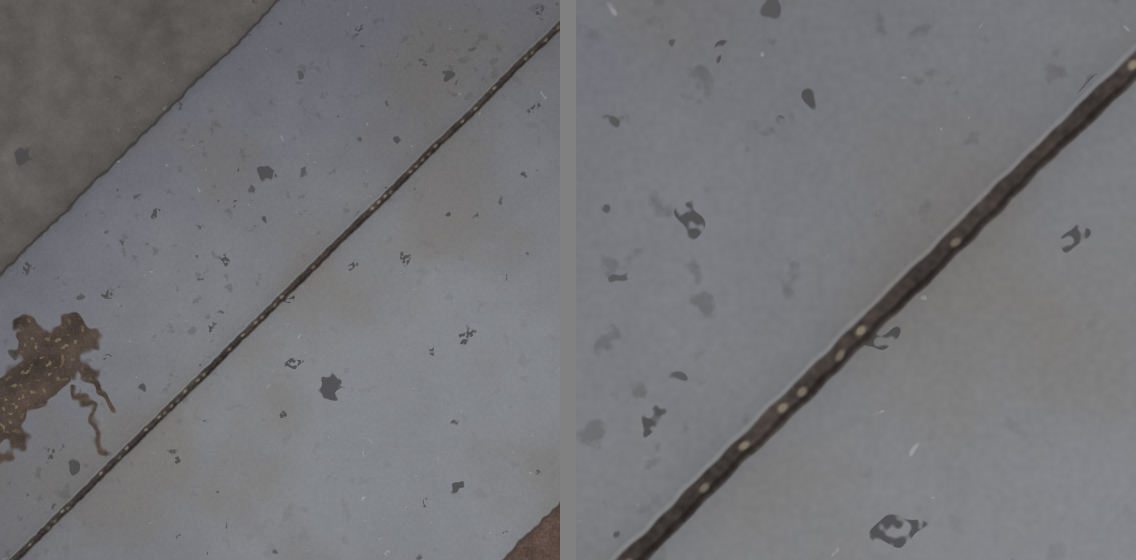
Left, the full canvas; right, a detail of the centre.
Reproduce this texture procedurally as a Shadertoy shader.

```glsl
#define PALE vec3(0.515, 0.525, 0.545)
#define SHADE vec3(0.405, 0.408, 0.437)
#define WARM vec3(0.475, 0.465, 0.455)
#define OLD_SLAB vec3(0.37, 0.355, 0.347)
#define DIRT vec3(0.27, 0.245, 0.235)
#define CHIP vec3(0.29, 0.285, 0.29)
#define FLECK vec3(0.56, 0.52, 0.44)
#define JOINT_SLOPE 0.98
#define JOINT_UPPER 0.364
#define JOINT_MAIN -0.018
#define JOINT_LOWER -0.629
#define JOINT_WIDTH 0.0062

vec2 hash2(vec2 p) {
    vec3 h = fract(p.xyx * vec3(0.1031, 0.1030, 0.0973));
    h += dot(h, h.yzx + 33.33);
    return fract((h.xx + h.yz) * h.zy);
}

// Gradient noise, roughly -0.7 to 0.7
float corner(vec2 cell, vec2 offset, vec2 f) {
    float a = 6.2832 * hash2(cell + offset).x;
    return dot(vec2(cos(a), sin(a)), f - offset);
}

float noise(vec2 p) {
    vec2 i = floor(p), f = p - i;
    vec2 u = f * f * f * (f * (f * 6.0 - 15.0) + 10.0);
    return mix(mix(corner(i, vec2(0, 0), f), corner(i, vec2(1, 0), f), u.x),
               mix(corner(i, vec2(0, 1), f), corner(i, vec2(1, 1), f), u.x), u.y);
}

float fbm(vec2 p) {
    float sum = 0.0, amp = 0.6;
    for (int i = 0; i < 5; i++) {
        sum += amp * noise(p);
        p = mat2(1.6, 1.2, -1.2, 1.6) * p + 17.3;
        amp *= 0.5;
    }
    return sum;
}

float capsule(vec2 p, vec2 a, vec2 b, float r) {
    vec2 ab = b - a;
    return length(p - a - ab * clamp(dot(p - a, ab) / dot(ab, ab), 0.0, 1.0)) - r;
}

float fill(float d, float soft) {
    return 1.0 - smoothstep(-soft, soft, d);
}

// Ragged chips, one at most per cell, turned and stretched at random
float chips(vec2 p, float cells, float odds, float size, float soft) {
    float cover = 0.0;
    vec2 ragged = vec2(noise(p * 65.0), noise(p * 65.0 + 40.0)) * 0.011;
    float pores = smoothstep(-0.25, 0.1, noise(p * 150.0));
    for (int k = 0; k < 9; k++) {
        vec2 cell = floor(p * cells) + vec2(k % 3, k / 3) - 1.0;
        vec2 place = hash2(cell + cells), kind = hash2(cell + 71.0 + cells);
        vec2 q = p - (cell + 0.15 + 0.7 * place) / cells + ragged;
        float a = 0.3 + 1.2 * place.y;
        q = mat2(cos(a), -sin(a), sin(a), cos(a)) * q;
        q.y *= 1.0 + 1.3 * place.x;
        float r = size * mix(0.3, 1.0, kind.y * kind.y);
        float worn = mix(1.0, pores, step(0.35, place.x));
        cover = max(cover, step(kind.x, odds) * worn * fill(length(q) - r, soft));
    }
    return cover;
}

void mainImage(out vec4 fragColor, in vec2 fragCoord) {
    vec2 p = fragCoord / iResolution.xy;
    float soft = 1.0 / iResolution.y + 0.0006;

    // Axes across and along the diagonal joints
    float scale = inversesqrt(1.0 + JOINT_SLOPE * JOINT_SLOPE);
    float across = (p.y - JOINT_SLOPE * p.x) * scale;
    float along = (p.x + JOINT_SLOPE * p.y) * scale;
    float wobble = 0.004 * noise(vec2(along * 9.0, 2.0)) + 0.0025 * noise(p * 60.0);
    float upper = across - JOINT_UPPER + wobble * 1.5;
    float main = across - JOINT_MAIN + wobble * 0.6;
    float lower = across - JOINT_LOWER + wobble * 2.0;

    // Slab tone: soft light, warm blotches, fine grain
    float cloud = fbm(p * 5.0), mottle = fbm(p * 19.0 + 8.0);
    float grain = noise(p * 210.0) + 0.6 * noise(p * 95.0);
    float light = 1.0 - smoothstep(0.12, 0.88, length((p - vec2(0.7, 0.24)) * vec2(0.8, 1.0)));
    light -= 0.12 * smoothstep(-0.01, 0.01, main);
    vec3 col = mix(SHADE, PALE, clamp(light + 0.3 * cloud + 0.22 * mottle, 0.0, 1.0));
    float warmth = smoothstep(-0.05, 0.4, fbm(p * 3.2 + 31.0) + 0.15 * mottle);
    warmth += 0.45 * exp(-12.0 * abs(main));
    col = mix(col, WARM * (0.86 + 0.16 * light), 0.75 * clamp(warmth, 0.0, 1.0));

    // Darker old slab beyond the upper joint
    float oldSlab = smoothstep(-soft, soft, upper);
    vec3 oldTone = OLD_SLAB * (1.0 + 0.16 * cloud + 0.2 * mottle);
    col = mix(col, oldTone, oldSlab);
    col += 0.017 * grain;

    // Chips and scuffs, densest on the middle slab
    float middle = smoothstep(-0.06, 0.06, main) * (1.0 - oldSlab);
    float density = mix(0.22, 0.5, middle) * (1.0 - 0.75 * oldSlab);
    float marks = chips(p, 9.0, density, 0.023, soft);
    marks = max(marks, 0.8 * chips(p + 0.37, 20.0, density * 0.55, 0.009, soft));
    float scuffs = smoothstep(0.22, 0.42, fbm(p * 38.0) + 0.35 * cloud) * (0.25 + 0.5 * middle);
    col = mix(col, CHIP, max(0.85 * marks, 0.4 * scuffs));
    float specks = chips(p + 0.71, 34.0, 0.12, 0.0028, soft);
    col = mix(col, col + 0.1, specks);

    // Muddy stain with trailing runs
    vec2 q = p + 0.04 * vec2(noise(p * 17.0), noise(p * 17.0 + 50.0))
               + 0.012 * vec2(noise(p * 52.0), noise(p * 52.0 + 50.0));
    float stain = capsule(q, vec2(-0.04, 0.2), vec2(0.08, 0.36), 0.047);
    stain = min(stain, capsule(q, vec2(0.07, 0.38), vec2(0.13, 0.385), 0.045));
    stain = min(stain, capsule(q, vec2(0.04, 0.42), vec2(0.06, 0.41), 0.02));
    stain = min(stain, capsule(q, vec2(0.15, 0.36), vec2(0.2, 0.285), 0.009));
    stain = min(stain, capsule(q, vec2(0.13, 0.32), vec2(0.195, 0.19), 0.005));
    float mud = fill(stain, soft * 1.5);
    vec3 mudTone = DIRT * vec3(1.08, 1.0, 0.93) * (1.0 + 0.5 * mottle + 0.12 * grain);
    float litter = smoothstep(0.2, 0.42, noise(p * 85.0) + 0.3 * noise(p * 170.0));
    litter *= smoothstep(0.01, -0.035, stain);
    mudTone = mix(mudTone, FLECK * vec3(0.92, 0.9, 0.75), 0.7 * litter);
    col = mix(col, mudTone, 0.93 * mud);

    // Dirt past the lower joint
    vec3 soil = DIRT * vec3(1.28, 1.15, 1.1) * (1.0 + 0.4 * mottle + 0.18 * grain);
    col = mix(col, soil, fill(lower, soft * 2.0));

    // Joints: grime halo, pale lip, dark filling
    col *= 1.0 - 0.13 * exp(-110.0 * abs(upper)) - 0.12 * exp(-90.0 * abs(main));
    col = mix(col, DIRT * 0.88, 0.85 * fill(abs(upper) - 0.0021, soft));
    col = mix(col, DIRT * 0.85, 0.7 * fill(abs(lower) - 0.0025, soft));
    col += 0.05 * fill(abs(main - JOINT_WIDTH * 1.3) - 0.0012, soft);
    vec3 filling = DIRT * (0.95 + 0.4 * mottle + 0.2 * grain);
    filling *= 1.0 - 0.3 * fill(abs(main + 0.003) - 0.0015, soft);
    col = mix(col, filling, fill(abs(main) - JOINT_WIDTH, soft));

    // Pale grit caught in the main joint
    float slot = floor(along * 62.0);
    vec2 pick = hash2(vec2(slot, 5.0));
    vec2 grit = vec2((along - (slot + 0.3 + 0.4 * pick.y) / 62.0) * 0.65, main - 0.004 * (pick.y - 0.5));
    col = mix(col, FLECK, step(pick.x, 0.45) * (0.4 + 0.5 * pick.y) * fill(length(grit) - 0.0022, soft));

    fragColor = vec4(clamp(col, 0.0, 1.0), 1.0);
}
```
